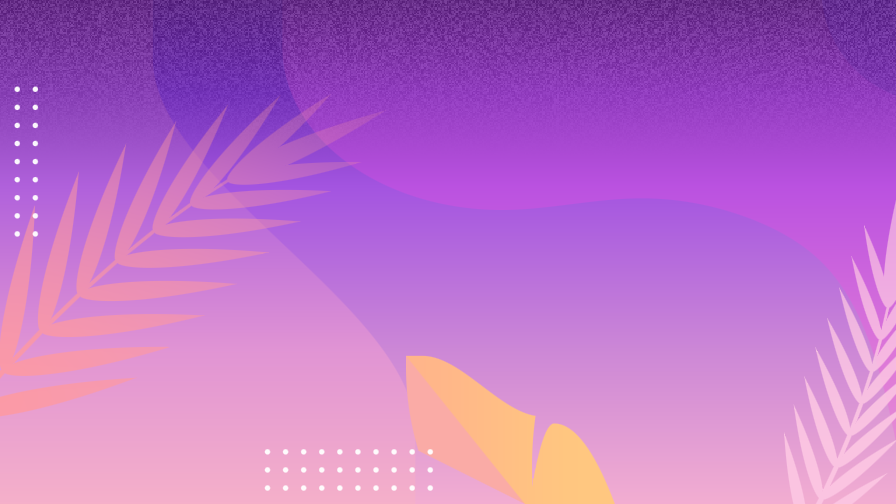
Reproduce this background procedurally as a Shadertoy shader.

```glsl
// Tropical sunset backdrop: violet-to-pink gradients split by soft wave edges,
// two palm fronds built from looped leaflets, a notched orange leaf,
// two dot grids and a grain that fades away below the top.

#define CANVAS_HEIGHT 432.0   // design units from top to bottom
#define GRAIN_SIZE 1.2
#define GRAIN_AMOUNT 0.15
#define GRAIN_DEPTH 140.0
#define LEAFLET_PAIRS 8
#define LEAFLET_WIDTH 0.058   // half width relative to length
#define DOT_SPACING 15.5
#define DOT_RADIUS 2.3

const vec3 CORAL = vec3(1.0, 0.60, 0.62);
const vec3 BLUSH = vec3(0.99, 0.78, 0.89);
const vec3 INDIGO = vec3(0.36, 0.18, 0.64);

float hash(vec2 p) {
    return fract(sin(dot(p, vec2(12.9898, 78.233))) * 43758.5453);
}

// Antialiased fill of the region where d is negative
float cover(float d) {
    return clamp(0.5 - d / max(fwidth(d), 1e-4), 0.0, 1.0);
}

// Vertical gradient with five stops
vec3 ramp(float y, vec3 a, vec3 b, vec3 c, vec3 d, vec3 e) {
    vec3 col = mix(a, b, clamp(y / 80.0, 0.0, 1.0));
    col = mix(col, c, clamp((y - 80.0) / 80.0, 0.0, 1.0));
    col = mix(col, d, clamp((y - 160.0) / 140.0, 0.0, 1.0));
    return mix(col, e, clamp((y - 300.0) / 132.0, 0.0, 1.0));
}

float segment(vec2 p, vec2 a, vec2 b) {
    vec2 ab = b - a;
    return length(p - a - ab * clamp(dot(p - a, ab) / dot(ab, ab), 0.0, 1.0));
}

// Pointed blade, widest a third of the way along
float leaflet(vec2 p, vec2 base, float degrees, float len) {
    float a = radians(degrees);
    vec2 dir = vec2(cos(a), -sin(a));
    vec2 q = vec2(dot(p - base, dir), dot(p - base, vec2(-dir.y, dir.x)));
    float t = clamp(q.x / len, 0.0, 1.0);
    float halfWidth = LEAFLET_WIDTH * len * 2.6 * sqrt(t) * (1.0 - t);
    return length(vec2(q.x - t * len, q.y)) - halfWidth;
}

// Frond on a curved stem; angles are quadratics of the place on the stem
float frond(vec2 p, vec2 a, vec2 mid, vec2 b, vec3 upper, vec3 lower, vec2 lengths) {
    float d = 1e3;
    vec2 previous = a;
    for (int i = 0; i < LEAFLET_PAIRS; i++) {
        float s = float(i) / float(LEAFLET_PAIRS - 1);
        vec2 base = mix(mix(a, mid, s), mix(mid, b, s), s);
        vec3 powers = vec3(1.0, s, s * s);
        float len = mix(lengths.x, lengths.y, s);
        d = min(d, leaflet(p, base, dot(upper, powers), len));
        d = min(d, leaflet(p, base, dot(lower, powers), len));
        if (i > 0) d = min(d, segment(p, previous, base) - mix(2.4, 1.2, s));
        previous = base;
    }
    float tipAngle = 0.5 * dot(upper + lower, vec3(1.0));
    return min(d, leaflet(p, b, tipAngle, lengths.y * 1.28));
}

// Large upper wave: rounded left shoulder, then a falling right flank
float upperWave(vec2 p) {
    if (p.x < 430.0) {
        vec2 q = vec2(p.x - 430.0, max(p.y - 40.0, 0.0)) / vec2(188.0, 140.0);
        return (length(q) - 1.0) * 140.0;
    }
    float fall = max(p.x - 550.0, 0.0);
    float edge = 180.0 - 10.0 * smoothstep(430.0, 550.0, p.x);
    return p.y - edge - 0.002 * fall * fall - 38.0 * pow(fall / 190.0, 8.0);
}

float broadLeaf(vec2 p) {
    float crest = 305.0 + 52.0 * smoothstep(362.0, 465.0, p.x) - p.y;
    float notch = p.x - 456.0 - 0.0016 * (p.y - 400.0) * (p.y - 400.0);
    float u = p.x - 475.0;
    float lobe = 363.0 + (u < 0.0 ? 0.15 : 0.0255) * u * u - p.y;
    float left = 348.0 + 0.0021 * pow(max(p.y - 315.0, 0.0), 2.0) - p.x;
    float under = p.y - 388.0 - 0.5 * (p.x - 362.0);
    return max(min(max(crest, notch), lobe), max(left, under));
}

float dotGrid(vec2 p, vec2 origin, vec2 count) {
    vec2 cell = clamp(round((p - origin) / DOT_SPACING), vec2(0.0), count - 1.0);
    return length(p - origin - cell * DOT_SPACING) - DOT_RADIUS;
}

void mainImage(out vec4 fragColor, in vec2 fragCoord) {
    // Design space: y runs down from the top edge
    vec2 p = vec2(fragCoord.x, iResolution.y - fragCoord.y) * CANVAS_HEIGHT / iResolution.y;

    // Gradient layers
    vec3 col = ramp(p.y, vec3(0.40, 0.18, 0.53), vec3(0.53, 0.25, 0.71),
        vec3(0.69, 0.38, 0.86), vec3(0.88, 0.58, 0.83), vec3(0.96, 0.69, 0.79));
    vec3 middle = ramp(p.y, vec3(0.37, 0.17, 0.53), vec3(0.45, 0.20, 0.72),
        vec3(0.64, 0.33, 0.88), vec3(0.80, 0.53, 0.84), vec3(0.95, 0.68, 0.82));
    vec3 top = ramp(p.y, vec3(0.40, 0.18, 0.53), vec3(0.57, 0.24, 0.75),
        vec3(0.73, 0.32, 0.88), vec3(0.86, 0.46, 0.85), vec3(0.93, 0.60, 0.82));
    float leftEdge = 131.0 + 225.0 * smoothstep(50.0, 370.0, p.y);
    col = mix(col, middle, cover(leftEdge - p.x));
    col = mix(col, top, cover(upperWave(p)));
    col = mix(col, INDIGO, 0.3 * cover(length(p - vec2(802.0, -10.0)) - 98.0));

    // Grain
    float grain = hash(floor(p / GRAIN_SIZE)) - 0.5;
    col += grain * GRAIN_AMOUNT * (1.0 - smoothstep(20.0, GRAIN_DEPTH, p.y));

    // Palm fronds
    float coralFrond = frond(p, vec2(-30.0, 355.0), vec2(85.0, 221.0), vec2(195.0, 155.0),
        vec3(80.0, 0.0, -40.0), vec3(12.0, -30.0, 26.0), vec2(150.0, 116.0));
    float fade = 0.85 - 0.0017 * length(p - vec2(0.0, 335.0));
    col = mix(col, CORAL, cover(coralFrond) * clamp(fade, 0.15, 0.85));
    float blushFrond = frond(p, vec2(690.0, 455.0), vec2(741.0, 360.0), vec2(761.0, 264.0),
        vec3(102.0, 34.0, -30.0), vec3(35.0, 20.0, 10.0), vec2(86.0, 74.0));
    col = mix(col, BLUSH, cover(blushFrond) * mix(0.65, 0.9, smoothstep(170.0, 400.0, p.y)));

    // Broad leaf, split along its vein
    vec3 sunlit = mix(vec3(1.0, 0.71, 0.54), vec3(1.0, 0.78, 0.50), smoothstep(350.0, 510.0, p.x));
    float vein = (p.x - 348.0) * 0.78 - (p.y - 305.0) * 0.626;
    vec3 leafColor = mix(sunlit, vec3(0.98, 0.67, 0.65), cover(vein));
    col = mix(col, leafColor, cover(broadLeaf(p)));

    // Dot grids
    float dots = min(dotGrid(p, vec2(14.8, 76.5), vec2(2.0, 9.0)),
                     dotGrid(p, vec2(229.3, 387.3), vec2(10.0, 3.0)));
    col = mix(col, vec3(1.0), 0.95 * cover(dots));

    fragColor = vec4(col, 1.0);
}
```
